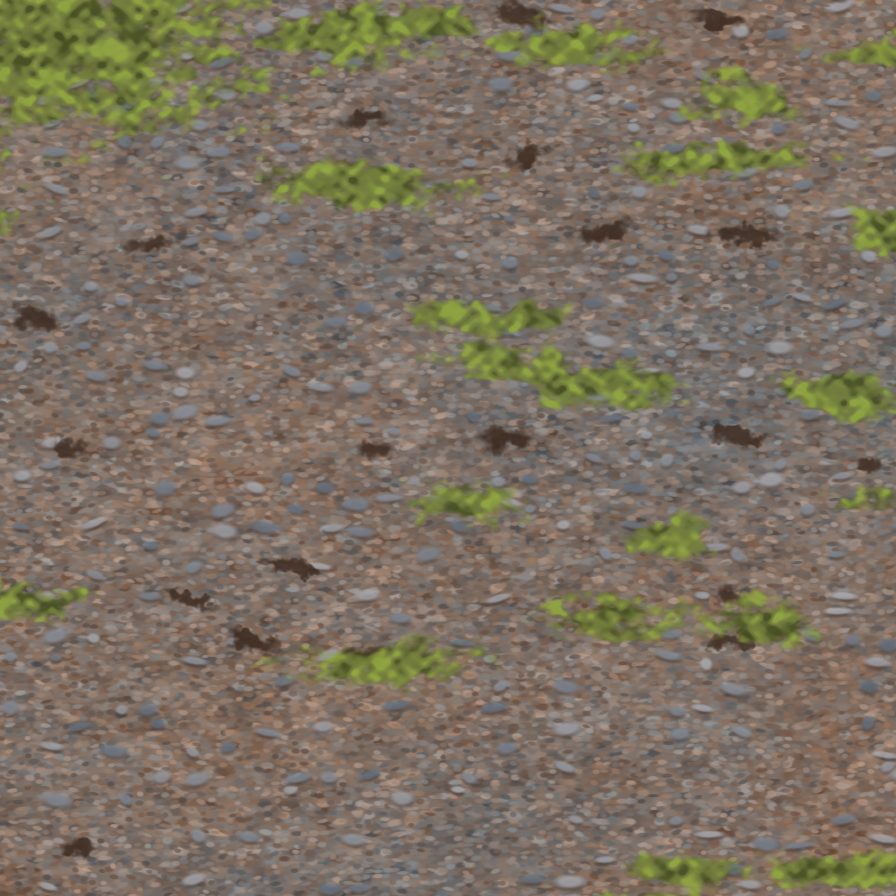
Reproduce this texture procedurally as a three.js fragment shader.

```glsl
// Bare gravelly soil with flattened grains, pebbles, dark clods and tufts of grass.
// Layers of jittered soft ellipses build the ground; a noisy patch field
// decides where grass grows, and tilted noise streaks draw its blades.

varying vec2 vUv;

const vec3 SOIL_DARK = vec3(0.30, 0.25, 0.23);
const vec3 SOIL_MID = vec3(0.49, 0.44, 0.41);
const vec3 SOIL_LIGHT = vec3(0.69, 0.64, 0.61);
const vec3 WARM_SHIFT = vec3(0.055, -0.005, -0.045);
const vec3 PEBBLE_PALE = vec3(0.68, 0.68, 0.70);
const vec3 PEBBLE_BLUE = vec3(0.39, 0.44, 0.50);
const vec3 CLOD_COLOR = vec3(0.24, 0.17, 0.13);
const vec3 GRASS_DARK = vec3(0.27, 0.31, 0.12);
const vec3 GRASS_MID = vec3(0.44, 0.49, 0.22);
const vec3 GRASS_BRIGHT = vec3(0.57, 0.66, 0.24);

const vec2 COARSE_CELLS = vec2(62.0, 92.0);
const vec2 FINE_CELLS = vec2(98.0, 142.0);
const vec2 PEBBLE_CELLS = vec2(26.0, 40.0);
const vec2 CLOD_CELLS = vec2(8.0, 13.0);
const vec2 PATCH_CELLS = vec2(5.0, 10.0);
const float PEBBLE_CHANCE = 0.24;
const float CLOD_CHANCE = 0.13;
const float PATCH_CHANCE = 0.42;
const vec2 CORNER_CENTER = vec2(0.07, 0.96);
const vec2 CORNER_RADII = vec2(0.24, 0.13);

float hash(vec2 p) {
  return fract(sin(dot(p, vec2(127.1, 311.7))) * 43758.5453);
}

vec2 hash2(vec2 p) {
  return vec2(hash(p), hash(p + 57.3));
}

float noise(vec2 p) {
  vec2 i = floor(p), f = fract(p);
  f = f * f * (3.0 - 2.0 * f);
  float low = mix(hash(i), hash(i + vec2(1.0, 0.0)), f.x);
  float high = mix(hash(i + vec2(0.0, 1.0)), hash(i + 1.0), f.x);
  return mix(low, high, f.y);
}

float fbm(vec2 p) {
  return 0.55 * noise(p) + 0.3 * noise(p * 2.1 + 7.7) + 0.15 * noise(p * 4.3 + 3.1);
}

vec2 rotate(vec2 p, float a) {
  return vec2(cos(a) * p.x + sin(a) * p.y, cos(a) * p.y - sin(a) * p.x);
}

vec3 soilColor(float tone, float warmth) {
  vec3 c = tone < 0.5 ? mix(SOIL_DARK, SOIL_MID, tone * 2.0)
                      : mix(SOIL_MID, SOIL_LIGHT, tone * 2.0 - 1.0);
  return c + WARM_SHIFT * warmth;
}

// Soft tilted ellipse near a jittered cell point: 1 inside, 0 outside
float grain(vec2 p, vec2 cell, vec2 radii, float softness) {
  vec2 d = p - cell - 0.2 - 0.6 * hash2(cell + 11.0);
  d = rotate(d, (hash(cell + 23.0) - 0.5) * 1.3) / radii;
  return 1.0 - smoothstep(1.0 - softness, 1.0, length(d));
}

// Dense soil grains of varied tone and warmth
vec3 addGrains(vec3 col, vec2 uv, vec2 cells, float strength, float warmth) {
  vec2 p = uv * cells;
  for (int j = -1; j <= 1; j++) for (int i = -1; i <= 1; i++) {
    vec2 cell = floor(p) + vec2(float(i), float(j));
    vec2 radii = mix(vec2(0.45, 0.35), vec2(0.9, 0.65), hash2(cell + 31.0));
    float tone = 0.5 * (hash(cell + 41.0) + hash(cell + 43.0)) + 0.02;
    vec3 tint = soilColor(tone, warmth + 2.2 * (hash(cell + 47.0) - 0.5));
    col = mix(col, tint, strength * grain(p, cell, radii, 0.6));
  }
  return col;
}

// Sparse stones, pale or blue grey, each with a shaded underside
vec3 addPebbles(vec3 col, vec2 uv) {
  vec2 p = uv * PEBBLE_CELLS;
  for (int j = -1; j <= 1; j++) for (int i = -1; i <= 1; i++) {
    vec2 cell = floor(p) + vec2(float(i), float(j));
    float present = step(hash(cell + 61.0), PEBBLE_CHANCE);
    vec2 radii = mix(vec2(0.22, 0.18), vec2(0.6, 0.42), hash2(cell + 67.0));
    vec3 tint = mix(PEBBLE_BLUE, PEBBLE_PALE, hash(cell + 71.0));
    float shade = grain(p + vec2(0.0, 0.16), cell, radii, 0.7);
    col = mix(col, SOIL_DARK, 0.6 * present * shade);
    col = mix(col, tint, 0.8 * present * grain(p, cell, radii, 0.6));
  }
  return col;
}

// Rare ragged lumps of dark earth
vec3 addClods(vec3 col, vec2 uv) {
  vec2 p = uv * CLOD_CELLS + 0.35 * (vec2(fbm(uv * 55.0), fbm(uv * 65.0 + 9.0)) - 0.5);
  for (int j = -1; j <= 1; j++) for (int i = -1; i <= 1; i++) {
    vec2 cell = floor(p) + vec2(float(i), float(j));
    float present = step(hash(cell + 83.0), CLOD_CHANCE);
    vec2 radii = mix(vec2(0.2, 0.12), vec2(0.42, 0.22), hash2(cell + 89.0));
    col = mix(col, CLOD_COLOR, 0.85 * present * grain(p, cell, radii, 0.6));
  }
  return col;
}

// Height of the grass field: positive inside low, wide patches
float grassField(vec2 uv) {
  float field = 1.0 - length((uv - CORNER_CENTER) / CORNER_RADII);
  vec2 p = uv * PATCH_CELLS;
  for (int j = -1; j <= 1; j++) for (int i = -1; i <= 1; i++) {
    vec2 cell = floor(p) + vec2(float(i), float(j));
    vec2 radii = mix(vec2(0.3, 0.18), vec2(0.75, 0.34), hash2(cell + 101.0));
    float inside = 1.0 - length((p - cell - hash2(cell + 107.0)) / radii);
    if (hash(cell + 113.0) < PATCH_CHANCE) field = max(field, inside);
  }
  return field + 1.5 * (fbm(uv * vec2(34.0, 62.0)) - 0.5);
}

vec3 addGrass(vec3 col, vec2 uv) {
  float leftBlades = noise(rotate(uv, 0.7) * vec2(65.0, 140.0));
  float rightBlades = noise(rotate(uv, -0.6) * vec2(70.0, 135.0) + 19.0);
  float blades = 0.5 * (leftBlades + rightBlades);
  float cover = smoothstep(0.0, 0.55, grassField(uv) + 0.5 * (blades - 0.5));
  vec3 green = mix(GRASS_DARK, GRASS_MID, smoothstep(0.2, 0.5, blades));
  green = mix(green, GRASS_BRIGHT, smoothstep(0.48, 0.8, blades));
  return mix(col, green, 0.9 * cover);
}

void main() {
  float warmth = 1.6 * (fbm(vUv * vec2(4.0, 6.0) + 5.0) - 0.45);
  vec3 col = soilColor(0.2 + 0.5 * fbm(vUv * vec2(45.0, 70.0)), warmth);
  col = addGrains(col, vUv, COARSE_CELLS, 0.85, warmth);
  col = addGrains(col, vUv + 0.37, FINE_CELLS, 0.7, warmth);
  col = addPebbles(col, vUv);
  col = addClods(col, vUv);
  col += 0.08 * (fbm(vUv * vec2(14.0, 26.0)) - 0.5);
  gl_FragColor = vec4(addGrass(col, vUv), 1.0);
}
```
